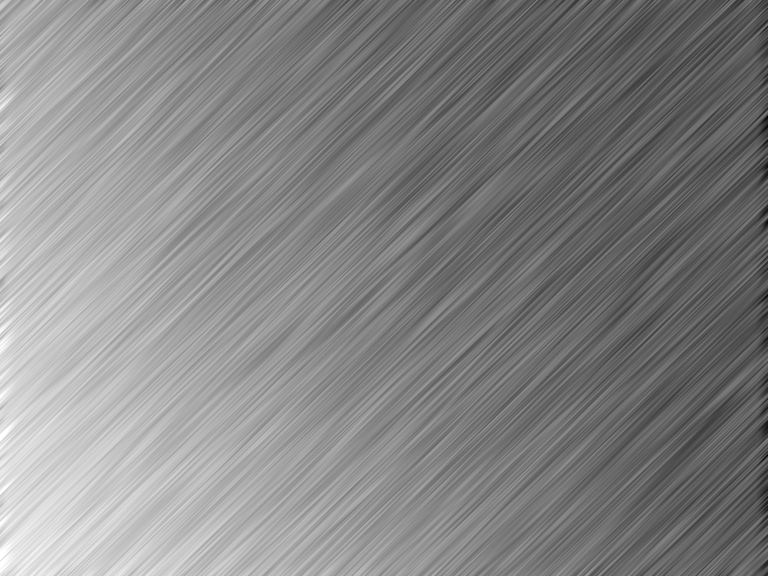
Reproduce this texture procedurally as a Shadertoy shader.

```glsl
// Brushed metal: a soft light falling off from the lower left corner, overlaid
// with fine diagonal scratches. Scratches are layers of thin lanes of 1D noise,
// each lane shifted at random along the brushing direction.

#define BRUSH_ANGLE 0.77     // radians above the horizontal
#define HAIR_LANES 440.0     // lanes per canvas height
#define FINE_LANES 275.0
#define MID_LANES 115.0
#define HAIR_AMOUNT 0.2
#define FINE_AMOUNT 0.11
#define MID_AMOUNT 0.015
#define STREAK_RATE 9.0      // noise cells per canvas height along a lane
#define SHADE 0.352          // grey of the unlit metal
#define LIGHT 0.565          // extra grey at the lit corner
#define EDGE_WIDTH 0.025     // rough rim, in canvas heights

float hash(vec2 p) {
    return fract(sin(dot(p, vec2(12.9898, 78.233))) * 43758.5453);
}

// Smooth noise along one lane, centred on zero
float laneNoise(float along, float lane, float seed) {
    float x = along + 60.0 * hash(vec2(lane, seed + 3.7));
    float cell = floor(x);
    float a = hash(vec2(cell, lane + seed));
    float b = hash(vec2(cell + 1.0, lane + seed));
    return mix(a, b, smoothstep(0.0, 1.0, x - cell)) - 0.5;
}

// Neighbouring lanes blended; lanes too thin for the canvas fade out
float scratches(vec2 brush, float lanes, float seed) {
    float y = brush.y * lanes;
    float lane = floor(y);
    float blend = smoothstep(0.0, 1.0, y - lane);
    float along = brush.x * STREAK_RATE;
    float n = mix(laneNoise(along, lane, seed),
                  laneNoise(along, lane + 1.0, seed), blend);
    return n * smoothstep(0.25, 0.8, iResolution.y / lanes);
}

void mainImage(out vec4 fragColor, in vec2 fragCoord) {
    vec2 uv = fragCoord / iResolution.xy;
    vec2 pos = fragCoord / iResolution.y;
    float aspect = iResolution.x / iResolution.y;

    // Coordinates along and across the brushing
    float c = cos(BRUSH_ANGLE), s = sin(BRUSH_ANGLE);
    vec2 brush = vec2(c * pos.x + s * pos.y, c * pos.y - s * pos.x);

    // Light from the lower left
    float glow = (1.0 - 0.4 * uv.y) * pow(max(1.0 - uv.x, 0.0), 1.1 + 1.3 * uv.y);
    float grey = SHADE + LIGHT * glow;

    // Scratch layers, hair-thin to medium
    float hair = scratches(brush, HAIR_LANES, 11.0);
    float fine = scratches(brush, FINE_LANES, 617.0);
    float mid = scratches(brush, MID_LANES, 1147.0);
    float grain = HAIR_AMOUNT * hair + FINE_AMOUNT * fine + MID_AMOUNT * mid;

    // Rough rim: ragged dark right side, brighter left side, mottled ends
    float ragged = EDGE_WIDTH * (1.0 + 1.2 * mid);
    float right = 1.0 - smoothstep(0.0, ragged, aspect - pos.x);
    float left = 1.0 - smoothstep(0.0, ragged, pos.x);
    float top = 1.0 - smoothstep(0.0, EDGE_WIDTH, 1.0 - pos.y);
    float bottom = 1.0 - smoothstep(0.0, EDGE_WIDTH, pos.y);
    float rim = max(max(left, right), 0.4 * max(top, bottom));
    grey += 0.01 * left - 0.1 * right;
    grey += 0.2 * mid * rim;

    // Scratches stand out more on dark metal and at the rim
    float contrast = mix(1.0, 0.55, glow) * (1.0 + 0.7 * rim);
    grey += grain * contrast;

    fragColor = vec4(vec3(clamp(grey, 0.0, 1.0)), 1.0);
}
```
